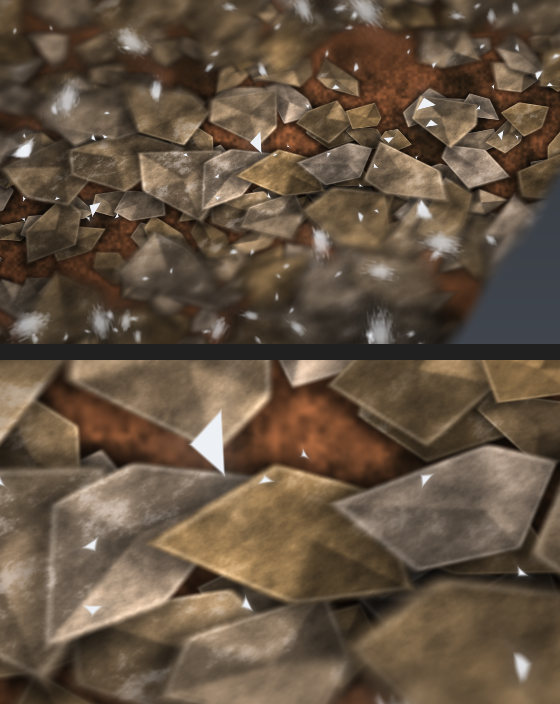
Top: the whole. Bottom: its middle third, enlarged.
This texture is drawn by a WebGL 1 fragment shader. Its source:

```glsl
precision highp float;
// Macro view of a crystal crust on rusty rock with shallow depth of field.
// Scattered faceted polygons are layered over noisy soil; a diagonal focus
// band controls the softness of facets, grain and white glints.
uniform vec2 u_resolution;

const vec3 SOIL_DARK = vec3(0.15, 0.105, 0.065);
const vec3 SOIL_RUST = vec3(0.43, 0.26, 0.16);
const vec3 HONEY = vec3(0.43, 0.34, 0.22);
const vec3 SMOKE = vec3(0.50, 0.44, 0.385);
const vec3 FROST = vec3(0.69, 0.67, 0.67);
const vec3 BACKDROP = vec3(0.24, 0.26, 0.29);

float hash(vec2 p) {
  vec3 q = fract(vec3(p.xyx) * 0.1031);
  q += dot(q, q.yzx + 33.33);
  return fract((q.x + q.y) * q.z);
}

vec2 hash2(vec2 p) {
  return vec2(hash(p + 17.3), hash(p + 71.9));
}

float noise(vec2 p) {
  vec2 i = floor(p), f = fract(p);
  f = f * f * (3.0 - 2.0 * f);
  return mix(mix(hash(i), hash(i + vec2(1.0, 0.0)), f.x),
             mix(hash(i + vec2(0.0, 1.0)), hash(i + 1.0), f.x), f.y);
}

// Fractal noise whose fine octaves fade as blur grows.
float fbm(vec2 p, float blur) {
  float sum = 0.5, amp = 0.5;
  for (int i = 0; i < 5; i++) {
    sum += amp * (noise(p) - 0.5);
    p = mat2(1.6, 1.2, -1.2, 1.6) * p + 7.1;
    amp *= mix(0.66, 0.28, blur);
  }
  return sum;
}

vec2 rotate(vec2 p, float a) {
  return mat2(cos(a), -sin(a), sin(a), cos(a)) * p;
}

float blob(vec2 p, vec2 center, vec2 radius) {
  return exp(-dot((p - center) / radius, (p - center) / radius));
}

// Bare rusty ground, where few crystals grow.
float rustMask(vec2 p) {
  float m = blob(p, vec2(1.10, 0.79), vec2(0.25, 0.13))
          + blob(p, vec2(0.76, 0.62), vec2(0.15, 0.07))
          + 0.8 * blob(p, vec2(0.18, 0.24), vec2(0.26, 0.07))
          + 0.6 * blob(p, vec2(0.38, 0.90), vec2(0.14, 0.12));
  return smoothstep(0.25, 0.7, m + 0.35 * (noise(p * 9.0) - 0.5));
}

// Soft maximum over five planes: x is the outline distance, y the facet shade.
vec2 facets(vec2 q, vec2 id, float sharpness) {
  float total = 0.0, shade = 0.0;
  for (int i = 0; i < 5; i++) {
    vec2 key = id + float(i) * 13.7;
    float angle = 1.2566 * (float(i) + 0.7 * hash(key));
    float d = dot(q, vec2(cos(angle), sin(angle))) / mix(0.7, 1.15, hash(key + 5.1));
    float w = exp(sharpness * min(d, 1.9));
    total += w;
    shade += w * (mix(0.48, 1.25, hash(key + 9.4)) + 0.15 * d);
  }
  return vec2(log(total) / sharpness, shade / total);
}

// Overlapping crystals, each casting a dark contact shadow.
vec3 crystals(vec3 color, vec2 p, float scale, float blur, float chance, float seed) {
  vec2 cell = floor(p * scale);
  float edge = mix(0.05, 0.42, blur);
  float veins = fbm(rotate(p, 0.5) * vec2(22.0, 34.0) + seed, blur);
  for (int j = -1; j <= 1; j++) {
    for (int i = -1; i <= 1; i++) {
      vec2 id = cell + vec2(float(i), float(j));
      vec2 center = id + 0.2 + 0.6 * hash2(id + seed);
      vec2 key = id + seed * 3.0;
      if (hash(key + 2.2) > chance * (1.0 - 0.88 * rustMask(center / scale))) continue;
      vec2 q = rotate(p * scale - center, 1.5 * (hash(key + 4.4) - 0.4));
      q *= vec2(0.72, 1.15) / mix(0.36, 0.6, hash(key + 6.6));
      vec2 f = facets(q, key, mix(38.0, 6.0, blur));
      vec3 tint = mix(HONEY, SMOKE, hash(key + 8.8));
      vec3 body = tint * f.y * mix(0.55, 1.4, veins);
      float frost = smoothstep(0.56, 0.85, veins) * hash(key + 3.3);
      body = mix(body, FROST, 0.5 * frost);
      body += 0.09 * (1.0 - blur) * smoothstep(0.07, 0.0, abs(f.x - 0.95));
      color *= 1.0 - 0.45 * smoothstep(1.45, 0.95, f.x);
      color = mix(color, body, 0.93 * smoothstep(1.0 + edge, 1.0 - edge, f.x));
    }
  }
  return color;
}

// Angular sparks in focus that open into soft discs away from it.
float glints(vec2 p, float scale, float size, float blur, float chance) {
  vec2 cell = floor(p * scale);
  float light = 0.0;
  for (int j = -1; j <= 1; j++) {
    for (int i = -1; i <= 1; i++) {
      vec2 id = cell + vec2(float(i), float(j));
      vec2 q = p - (id + 0.15 + 0.7 * hash2(id + scale)) / scale;
      q = rotate(q, 6.28 * hash(id + 31.0)) * vec2(0.7, 1.2);
      float spark = max(abs(q.x) * 0.87 + q.y * 0.5, -q.y);
      float d = mix(spark, length(q) * (0.75 + 0.5 * noise(q * 130.0 + id)), blur);
      float r = size * mix(0.4, 1.1, hash(id + 43.0)) * (1.0 + 1.6 * blur);
      float soft = 0.0018 + r * 0.75 * blur;
      float shine = smoothstep(r + soft, r - soft, d) + 0.12 * exp(-d * d / (6.0 * r * r));
      light += step(hash(id + 57.0), chance) * mix(1.0, 0.55, blur) * shine;
    }
  }
  return min(light, 1.0);
}

void main() {
  vec2 p = gl_FragCoord.xy / u_resolution.y;
  float offFocus = abs(p.y - 0.34 - 0.36 * p.x + 0.12 * p.x * p.x);
  float blur = smoothstep(0.09, 0.36, offFocus);

  // Soil and crystals, large ones over small
  float grain = fbm(p * 13.0, blur);
  vec3 color = mix(SOIL_DARK, SOIL_RUST, smoothstep(0.2, 0.85, grain + 0.22 * rustMask(p)));
  color *= 1.0 + 0.55 * (1.0 - blur) * (noise(p * 110.0) - 0.5);
  color = crystals(color, p, 11.0, blur, 0.75, 3.0);
  color = crystals(color, p + 0.04, 6.2, blur, 0.72, 11.0);

  // Uneven light, dim towards the top left and the bottom
  float light = 0.78 + 0.5 * blob(p, vec2(0.88, 0.56), vec2(0.75, 0.42));
  light *= mix(0.75, 1.2, noise(p * 4.0 + 2.0));
  color *= light * mix(0.72, 1.0, smoothstep(0.0, 0.25, p.y));

  // Glints
  float sparkle = glints(p, 6.0, 0.012, blur, 0.32) + glints(p, 17.0, 0.0035, blur, 0.14);
  color = mix(color, vec3(0.93, 0.94, 0.96), min(sparkle, 1.0));

  // Smooth backdrop beyond the rock at the lower right
  float rim = dot(p - vec2(1.475, 0.245), vec2(0.845, -0.534));
  rim += 0.04 * (noise(p * 7.0) - 0.5);
  color = mix(color, BACKDROP * (1.05 - 0.25 * p.y), smoothstep(-0.035, 0.03, rim));
  gl_FragColor = vec4(color, 1.0);
}
```
